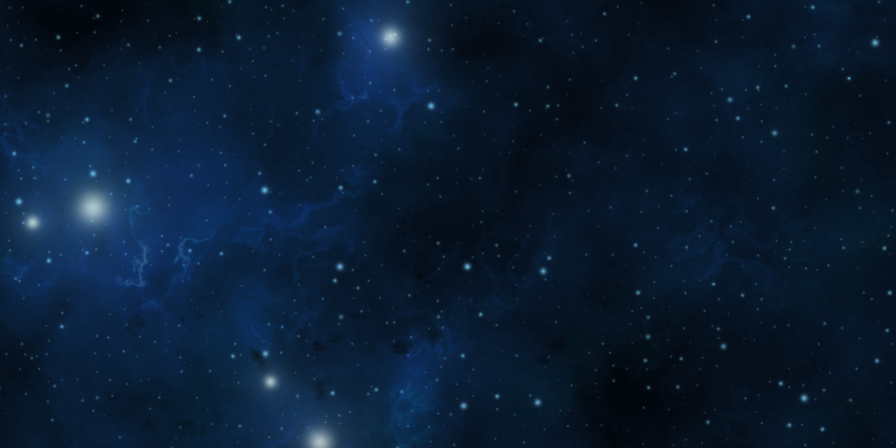
Write a Shadertoy shader that draws this texture.

```glsl
#define BASE_DENSITY 1.3
#define CLOUD_SCALE 3.0
#define CLOUD_CONTRAST 2.1
#define WISP_SCALE 6.5
#define WISP_SHARPNESS 13.0
#define WISP_STRENGTH 1.0
#define GRAIN 0.35
#define STAR_COLOR vec3(0.36, 0.58, 0.66)
#define CORE_COLOR vec3(0.46, 0.40, 0.28)
#define HALO_COLOR vec3(0.17, 0.22, 0.24)
#define TEAL_TINT vec3(-0.01, 0.05, 0.02)

// Density ramp from empty space to lit gas
const vec3 RAMP[7] = vec3[7](
    vec3(0.007, 0.025, 0.05), vec3(0.02, 0.06, 0.11), vec3(0.03, 0.10, 0.18),
    vec3(0.04, 0.14, 0.27), vec3(0.05, 0.18, 0.39), vec3(0.12, 0.29, 0.47),
    vec3(0.26, 0.41, 0.53));

// Bright suns: position and core radius
const vec3 SUNS[5] = vec3[5](
    vec3(0.208, 0.536, 0.034), vec3(0.073, 0.503, 0.014), vec3(0.872, 0.917, 0.021),
    vec3(0.604, 0.148, 0.013), vec3(0.714, 0.012, 0.027));

vec2 hash2(vec2 p) {
    vec3 q = fract(p.xyx * vec3(0.1031, 0.1030, 0.0973));
    q += dot(q, q.yzx + 33.33);
    return fract((q.xx + q.yz) * q.zy);
}

float corner(vec2 cell, vec2 f, vec2 o) {
    return dot(hash2(cell + o) * 2.0 - 1.0, f - o);
}

float gradientNoise(vec2 p) {
    vec2 c = floor(p), f = fract(p);
    vec2 u = f * f * f * (f * (f * 6.0 - 15.0) + 10.0);
    vec2 e = vec2(0.0, 1.0);
    return mix(mix(corner(c, f, e.xx), corner(c, f, e.yx), u.x),
               mix(corner(c, f, e.xy), corner(c, f, e.yy), u.x), u.y);
}

float fbm(vec2 p) {
    float sum = 0.0, amp = 0.9;
    for (int i = 0; i < 5; i++) {
        sum += amp * gradientNoise(p);
        p = mat2(1.6, 1.2, -1.2, 1.6) * p + 17.3;
        amp *= 0.52;
    }
    return sum;
}

float blob(vec2 p, vec2 center, vec2 radius) {
    vec2 q = (p - center) / radius;
    return exp(-dot(q, q));
}

// One jittered star per occupied grid cell
float starLayer(vec2 p, float cells, float share, float radius) {
    vec2 cell = floor(p * cells);
    vec2 jitter = 0.2 + 0.6 * hash2(cell + cells);
    vec2 pick = hash2(cell + cells * 3.0 + 51.0);
    float r = max(radius * mix(0.6, 1.1, pick.y), 0.7 / iResolution.y);
    float d = length(p - (cell + jitter) / cells) / r;
    return step(pick.x, share) * mix(0.35, 1.0, pick.y) * (exp(-d * d) + 0.12 * exp(-d));
}

void mainImage(out vec4 fragColor, in vec2 fragCoord) {
    vec2 p = fragCoord / iResolution.y;
    vec2 warp = vec2(fbm(p * 4.0 + 3.0), fbm(p * 4.0 + 29.0));
    vec2 q = p + 0.10 * warp;

    // Large lit regions and dark voids
    float glow = 2.0 * blob(q, vec2(0.24, 0.53), vec2(0.24, 0.22))
               + 1.1 * blob(q, vec2(0.45, 0.42), vec2(0.60, 0.38))
               + 2.3 * blob(q, vec2(0.82, 0.86), vec2(0.15, 0.18))
               + 1.5 * blob(q, vec2(0.68, 0.10), vec2(0.38, 0.20))
               + 0.5 * blob(q, vec2(1.58, 0.55), vec2(0.28, 0.35));
    float voids = 1.1 * blob(q, vec2(0.30, 1.0), vec2(0.34, 0.18))
                + 0.6 * blob(q, vec2(1.25, 0.50), vec2(0.22, 0.35))
                + 0.5 * blob(q, vec2(1.40, 0.05), vec2(0.14, 0.14));

    // Clouds, thin wisps and dust clots
    float clouds = fbm(q * CLOUD_SCALE + 5.0);
    float ridge = 1.0 - min(abs(fbm(q * WISP_SCALE + 11.0)), 1.0);
    float patches = smoothstep(-0.05, 0.35, fbm(p * 3.5 + 41.0));
    float wisps = pow(ridge, WISP_SHARPNESS) * patches * (0.45 + 0.6 * glow);
    float dust = smoothstep(0.2, 0.55, fbm(p * 11.0 + 71.0))
               * blob(p, vec2(0.65, 0.22), vec2(0.6, 0.2));
    float density = BASE_DENSITY + glow - voids + CLOUD_CONTRAST * clouds
                  + WISP_STRENGTH * wisps - 1.8 * dust
                  + GRAIN * gradientNoise(p * 85.0);

    vec3 col = RAMP[0];
    for (int i = 1; i < 7; i++)
        col = mix(col, RAMP[i], clamp(density - float(i) + 1.0, 0.0, 1.0));
    col += TEAL_TINT * smoothstep(0.0, 0.5, fbm(p * 3.0 + 90.0)) * (0.3 + wisps);

    // Scattered stars in three sizes
    float stars = 0.9 * starLayer(p, 6.0, 0.35, 0.0065)
                + 0.75 * starLayer(p + 0.37, 13.0, 0.38, 0.0042)
                + 0.40 * starLayer(p + 0.71, 31.0, 0.38, 0.0025);
    col += STAR_COLOR * stars;

    // Warm suns with soft halos
    for (int i = 0; i < 5; i++) {
        float d = length(p - SUNS[i].xy) / SUNS[i].z;
        col += CORE_COLOR * exp(-d * d) + HALO_COLOR * exp(-0.5 * d);
    }
    fragColor = vec4(clamp(col, 0.0, 0.78), 1.0);
}
```
